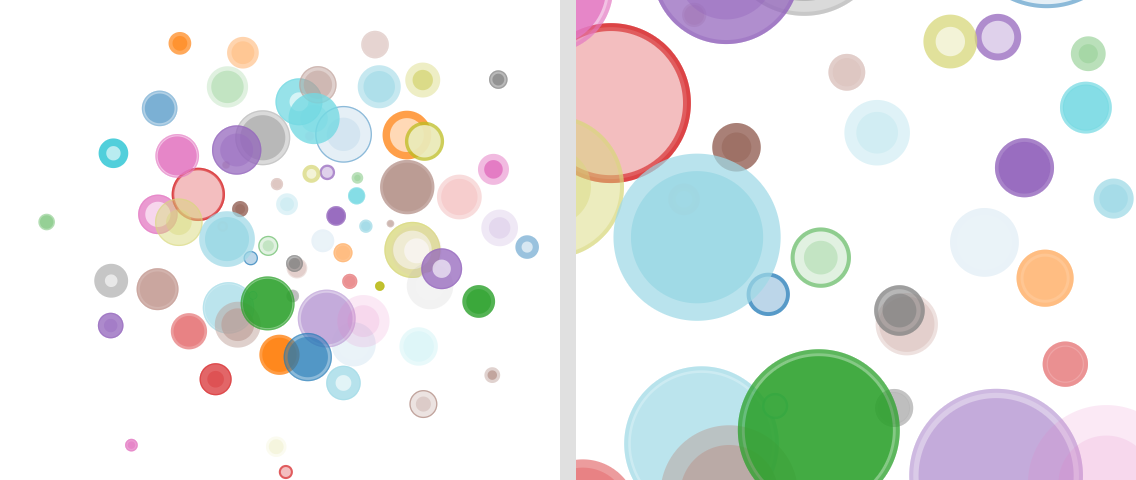
Left, the full canvas; right, a detail of the centre.
Reproduce this background procedurally as a WebGL 2 fragment shader.

```glsl
#version 300 es
precision highp float;

uniform vec2 u_resolution;
out vec4 outColor;

// Layout, in canvas heights
const int DISC_COUNT = 76;
const int SHUFFLE = 29;                       // coprime with DISC_COUNT
const vec2 CLUSTER_CENTER = vec2(0.55, 0.53); // fraction of the tile
const vec2 CLUSTER_SPREAD = vec2(0.235, 0.215);
const float JITTER = 0.07;
const float GOLDEN_ANGLE = 2.39996;
const float GOLDEN_RATIO = 0.618034;

// Disc look
const float MIN_RADIUS = 0.008;
const float MAX_RADIUS = 0.061;
const float RIM_WIDTH = 0.0028;
const float FAINT_SHARE = 0.17;
const float FAINT_OPACITY = 0.22;
const float PALE_SHARE = 0.4;
const float RING_SHARE = 0.28;
const float RIM_SHARE = 0.4;

const vec3 PAPER = vec3(1.0);
const int HUE_COUNT = 12;
const vec3 HUES[HUE_COUNT] = vec3[](
  vec3(0.12, 0.47, 0.71),  // blue
  vec3(0.55, 0.34, 0.29),  // brown
  vec3(0.74, 0.74, 0.13),  // olive
  vec3(0.58, 0.40, 0.74),  // purple
  vec3(0.09, 0.75, 0.81),  // cyan
  vec3(1.00, 0.50, 0.05),  // orange
  vec3(0.77, 0.61, 0.58),  // tan
  vec3(0.89, 0.47, 0.76),  // pink
  vec3(0.17, 0.63, 0.17),  // green
  vec3(0.62, 0.85, 0.90),  // pale cyan
  vec3(0.84, 0.15, 0.16),  // red
  vec3(0.50, 0.50, 0.50)   // gray
);

// Three random values in 0..1 from a disc index and a channel
vec3 hash(int index, int channel) {
  uvec3 v = uvec3(index, channel, index + 17 * channel) * 1664525u + 1013904223u;
  v.x += v.y * v.z; v.y += v.z * v.x; v.z += v.x * v.y;
  v ^= v >> 16u;
  v.x += v.y * v.z; v.y += v.z * v.x; v.z += v.x * v.y;
  return vec3(v >> 8u) / 16777216.0;
}

// Antialiased disc coverage
float cover(float dist, float radius, float pixel) {
  return clamp(0.5 + (radius - dist) / pixel, 0.0, 1.0);
}

// Shortest offset between two points on the wrapped tile
vec2 wrapOffset(vec2 offset, vec2 tile) {
  return offset - tile * round(offset / tile);
}

void main() {
  float pixel = 1.0 / u_resolution.y;
  vec2 tile = vec2(u_resolution.x * pixel, 1.0);
  vec2 point = gl_FragCoord.xy * pixel;
  vec3 color = PAPER;

  for (int i = 0; i < DISC_COUNT; i++) {
    vec3 place = hash(i, 1);
    vec3 style = hash(i, 2);
    vec3 finish = hash(i, 3);

    // Gaussian cluster on a golden spiral, drawn in shuffled order
    float slot = float((i * SHUFFLE) % DISC_COUNT);
    float rank = (slot + 0.5) / float(DISC_COUNT + 3);
    float angle = slot * GOLDEN_ANGLE;
    vec2 center = tile * CLUSTER_CENTER + JITTER * (place.xy - 0.5)
      + CLUSTER_SPREAD * sqrt(-2.0 * log(1.0 - rank)) * vec2(cos(angle), sin(angle));
    float dist = length(wrapOffset(point - center, tile));

    // Sizes shrink toward the outskirts
    float size = fract(float(i) * GOLDEN_RATIO + 0.3);
    float radius = mix(MIN_RADIUS, MAX_RADIUS, size);
    radius *= 1.0 - 0.5 * smoothstep(0.8, 1.0, rank);

    // Tint, opacity and core
    vec3 hue = HUES[i % HUE_COUNT];
    hue = mix(hue, PAPER, style.x < PALE_SHARE ? 0.4 : 0.0);
    float strength = style.y < FAINT_SHARE ? FAINT_OPACITY : 1.0;
    bool isRing = style.z < RING_SHARE;
    float haloOpacity = strength * (isRing ? 0.75 : mix(0.4, 0.85, finish.x));
    float coreRadius = radius * mix(isRing ? 0.35 : 0.5, 0.93, finish.y);
    vec3 coreColor = isRing ? mix(hue, PAPER, 0.85) : hue;
    float coreOpacity = isRing ? 0.75 : strength * mix(0.3, 0.95, place.z);

    // Halo, core and thin rim
    color = mix(color, hue, haloOpacity * cover(dist, radius, pixel));
    color = mix(color, coreColor, coreOpacity * cover(dist, coreRadius, pixel));
    float rim = cover(abs(dist - radius + 0.5 * RIM_WIDTH), 0.5 * RIM_WIDTH, pixel);
    color = mix(color, hue, finish.z < RIM_SHARE ? 0.45 * rim : 0.0);
  }

  outColor = vec4(color, 1.0);
}
```
